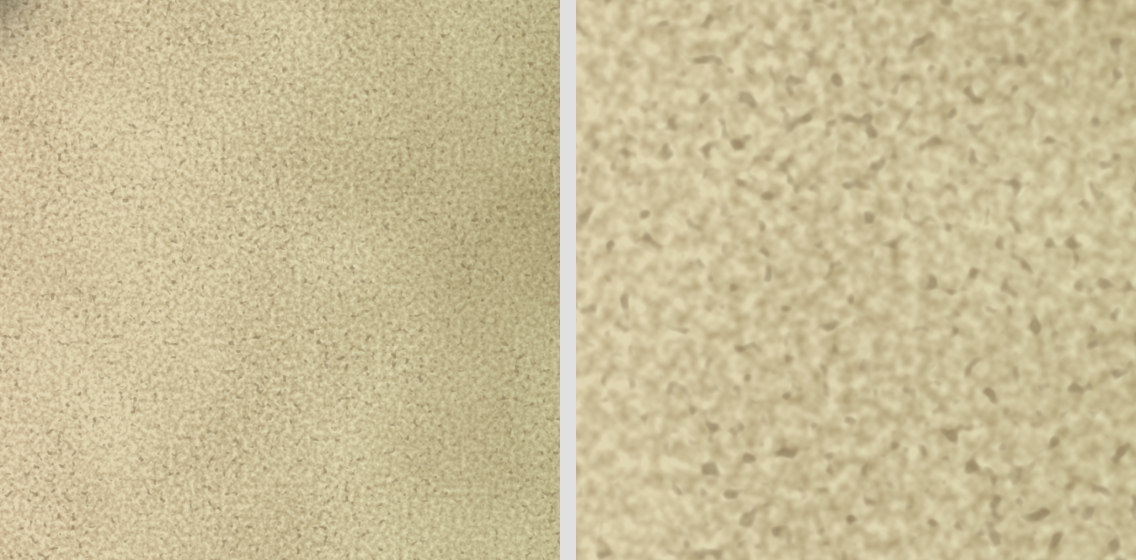
Left: the whole. Right: its middle third, enlarged.
This texture is drawn by a WebGL 2 fragment shader. Its source:

```glsl
#version 300 es
precision highp float;
// Weathered sandy plaster: fine mottled grain, brown flecks and soft uneven shading.

uniform vec2 u_resolution;
out vec4 fragColor;

const vec3 SHADE_SAND = vec3(0.67, 0.60, 0.44);
const vec3 LIGHT_SAND = vec3(0.85, 0.81, 0.66);
const vec3 FLECK_BROWN = vec3(0.45, 0.37, 0.25);
const vec3 CORNER_GREY = vec3(0.49, 0.46, 0.37);
const vec3 WARM_SHIFT = vec3(0.030, -0.008, 0.012);

float hash(vec2 p) {
    vec3 q = fract(p.xyx * vec3(0.1031, 0.1030, 0.0973));
    q += dot(q, q.yzx + 33.33);
    return fract((q.x + q.y) * q.z);
}

vec2 gradient(vec2 cell) {
    float angle = 6.28319 * hash(cell);
    return vec2(cos(angle), sin(angle));
}

// Gradient noise, roughly -0.7 to 0.7
float gradientNoise(vec2 p) {
    vec2 cell = floor(p);
    vec2 f = p - cell;
    vec2 w = f * f * f * (f * (f * 6.0 - 15.0) + 10.0);
    vec2 e = vec2(1.0, 0.0);
    float a = dot(gradient(cell), f);
    float b = dot(gradient(cell + e.xy), f - e.xy);
    float c = dot(gradient(cell + e.yx), f - e.yx);
    float d = dot(gradient(cell + e.xx), f - e.xx);
    return mix(mix(a, b, w.x), mix(c, d, w.x), w.y);
}

float layeredNoise(vec2 p, float frequency, int octaves) {
    float sum = 0.0;
    float weight = 1.0;
    mat2 turn = mat2(0.8, 0.6, -0.6, 0.8);
    p = p * frequency + frequency * 1.7;
    for (int i = 0; i < octaves; i++) {
        sum += weight * gradientNoise(p);
        p = turn * p * 1.8 + 19.3;
        weight *= 0.6;
    }
    return sum;
}

// Slow change of brightness across the surface
float broadTone(vec2 uv) {
    float tone = 0.86 - 0.30 * smoothstep(0.15, 0.95, uv.x);
    tone += 0.26 * layeredNoise(uv, 3.2, 3);
    float rightEdge = smoothstep(0.88, 1.02, uv.x) * smoothstep(0.1, 0.6, uv.y);
    vec2 hollow = (uv - vec2(0.88, 0.57)) / vec2(0.22, 0.15);
    return tone - 0.24 * rightEdge - 0.18 * exp(-dot(hollow, hollow));
}

// Scattered dark specks, denser where the patch value is high
float fleckMask(vec2 uv, float patchiness) {
    float n = layeredNoise(uv + 5.2, 82.0, 2);
    return smoothstep(0.20, 0.72, n + 0.22 * patchiness);
}

void main() {
    vec2 uv = gl_FragCoord.xy / u_resolution;

    // Base tone and grain
    float patchiness = layeredNoise(uv + 2.4, 8.0, 3);
    float grain = layeredNoise(uv, 105.0, 2);
    float grainStrength = 0.72 - 0.16 * smoothstep(0.4, 1.0, uv.x);
    float tone = min(broadTone(uv) + grainStrength * grain, 1.15);
    vec3 color = mix(SHADE_SAND, LIGHT_SAND, tone);

    // Warm on the left, olive on the right
    color += WARM_SHIFT * (0.45 - uv.x);

    // Brown flecks
    color = mix(color, FLECK_BROWN, 0.42 * fleckMask(uv, patchiness));

    // Grey stain in the upper left corner
    float cornerDistance = length((uv - vec2(0.0, 1.0)) * vec2(0.85, 1.0));
    float stain = 1.0 - smoothstep(0.0, 0.14, cornerDistance + 0.04 * patchiness);
    color = mix(color, CORNER_GREY + 0.12 * grain, 0.65 * stain);

    fragColor = vec4(color, 1.0);
}
```
